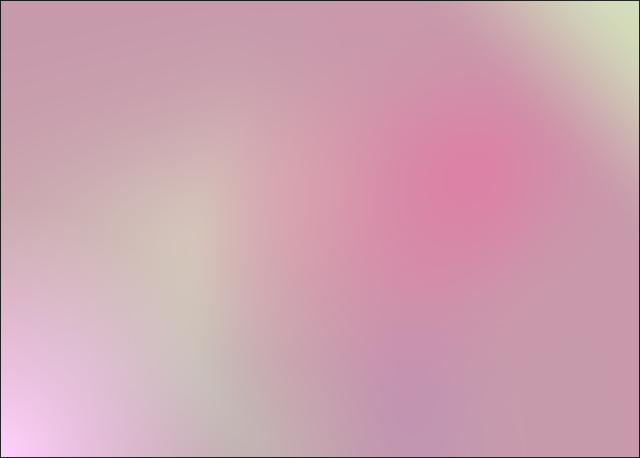
A WebGL 1 fragment shader for this background:

```glsl
precision highp float;
// Soft mauve gradient field with sage, rose and lilac glows inside a thin dark frame.
uniform vec2 u_resolution;

const vec3 MAUVE    = vec3(0.78, 0.60, 0.67);
const vec3 SAGE     = vec3(0.825, 0.785, 0.735);
const vec3 GREY     = vec3(0.75, 0.79, 0.73);
const vec3 BLUSH    = vec3(0.87, 0.65, 0.69);
const vec3 ROSE     = vec3(0.86, 0.51, 0.65);
const vec3 LAVENDER = vec3(0.75, 0.57, 0.70);
const vec3 LIME     = vec3(0.83, 0.87, 0.73);
const vec3 LILAC    = vec3(1.0, 0.82, 0.99);

// Choose a width for each side of zero: x below, y above.
float sided(float d, vec2 widths) {
  return d / (d < 0.0 ? widths.x : widths.y);
}

// Bell falloff with separate widths on either side.
float bell(float d, vec2 widths) {
  float q = sided(d, widths);
  return exp(-q * q);
}

// Tent falloff with a slightly rounded crease.
float crease(float d, vec2 widths, float rounding) {
  float q = sqrt(d * d + rounding * rounding) - rounding;
  return exp(-q / (d < 0.0 ? widths.x : widths.y));
}

// Elliptical bell around a centre.
float glow(vec2 p, vec2 center, vec2 radii) {
  vec2 q = (p - center) / radii;
  return exp(-dot(q, q));
}

// Curved sage fold, fading upward faster than downward.
float sageFold(vec2 p) {
  float ridge = 0.30 + 0.12 * (1.0 - smoothstep(-0.1, 0.25, p.y))
              + 0.06 * smoothstep(0.4, 0.8, p.y);
  return crease(p.x - ridge, vec2(0.27, 0.14), 0.03)
       * bell(p.y - 0.48, vec2(0.60, 0.27));
}

// Rose fold leaning toward the lower left.
float roseFold(vec2 p) {
  float ridge = mix(0.62, 0.74, smoothstep(0.15, 0.65, p.y));
  return bell(p.x - ridge, vec2(0.20, 0.15))
       * bell(p.y - 0.62, vec2(0.30, 0.21));
}

// Diagonal light entering from the upper right.
float cornerLight(vec2 p) {
  vec2 q = (p - vec2(0.67, 1.0)) * vec2(1.4, 1.0);
  return smoothstep(-0.04, 0.33, dot(q, vec2(0.73, 0.68)));
}

// Rounded cone of light from the lower left.
float cornerCone(vec2 p, vec2 radii) {
  return pow(max(1.0 - length(p / radii), 0.0), 1.15);
}

// Antialiased frame coverage; width is a fraction of the height.
float frame(vec2 fragment, float width) {
  vec2 edge = min(fragment, u_resolution - fragment);
  float distanceToEdge = min(edge.x, edge.y);
  return clamp(width * u_resolution.y - distanceToEdge + 0.5, 0.0, 1.0);
}

void main() {
  vec2 p = gl_FragCoord.xy / u_resolution;

  // Broad folds
  vec3 color = MAUVE;
  color = mix(color, mix(GREY, SAGE, smoothstep(0.0, 0.45, p.y)), sageFold(p));
  color = mix(color, BLUSH, 0.6 * glow(p, vec2(0.49, 0.57), vec2(0.16, 0.20)));
  color = mix(color, LAVENDER, 0.75 * glow(p, vec2(0.64, 0.10), vec2(0.10, 0.25)));
  color = mix(color, ROSE, roseFold(p));

  // Corner lights
  color = mix(color, LIME, cornerLight(p));
  color = mix(color, LILAC, cornerCone(p, vec2(0.37, 0.56)));

  // Dark frame
  color *= 1.0 - frame(gl_FragCoord.xy, 0.00182);
  gl_FragColor = vec4(color, 1.0);
}
```
